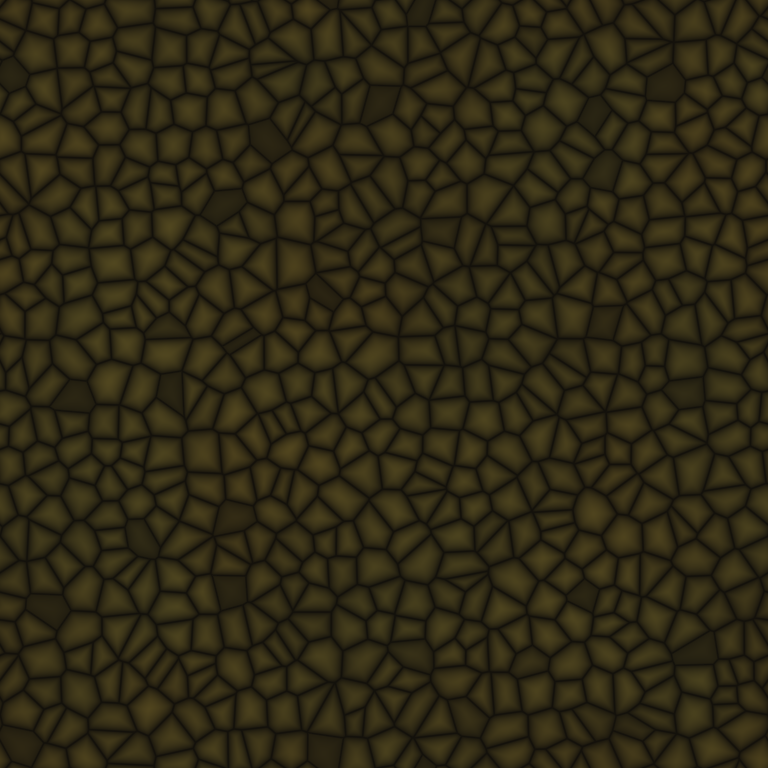
Write a Shadertoy shader that draws this texture.

```glsl
// Dark olive pebbled leather: irregular pillowed cells split by thin dark creases, tiling.

const float CELLS = 25.0;       // cells along each side
const float PATCHES = 5.0;      // broad tonal patches along each side
const float CREASE_WIDTH = 0.05;

const vec3 CREASE_COLOR = vec3(0.078, 0.068, 0.045);
const vec3 CROWN_COLOR = vec3(0.285, 0.248, 0.112);

// Three random values per lattice cell; wraps after "period" cells.
vec3 hash3(vec2 cell, float period, float seed) {
    vec2 wrapped = mod(cell, period);
    vec3 p = fract(vec3(wrapped.xyx + seed) * vec3(0.1031, 0.1030, 0.0973));
    p += dot(p, p.yxz + 33.33);
    return fract((p.xxy + p.yzz) * p.zyx);
}

// Smooth value noise that repeats after "period" cells.
float wrappedNoise(vec2 p, float period, float seed) {
    vec2 cell = floor(p);
    vec2 f = fract(p);
    f = f * f * (3.0 - 2.0 * f);
    float a = hash3(cell, period, seed).x;
    float b = hash3(cell + vec2(1.0, 0.0), period, seed).x;
    float c = hash3(cell + vec2(0.0, 1.0), period, seed).x;
    float d = hash3(cell + vec2(1.0, 1.0), period, seed).x;
    return mix(mix(a, b, f.x), mix(c, d, f.x), f.y);
}

float smoothMin(float a, float b, float k) {
    float h = max(k - abs(a - b), 0.0) / k;
    return min(a, b) - h * h * k * 0.25;
}

vec2 seedPoint(vec2 cell, float period) {
    return cell + hash3(cell, period, 7.0).xy;
}

// Returns sharp border distance, rounded border distance, seed distance;
// "owner" receives the lattice cell of the nearest seed.
vec3 cellDistances(vec2 p, float period, out vec2 owner) {
    vec2 base = floor(p);
    vec2 nearest = vec2(0.0);
    float nearestSq = 100.0;
    owner = base;
    for (int y = -2; y <= 2; y++)
    for (int x = -2; x <= 2; x++) {
        vec2 cell = base + vec2(x, y);
        vec2 toSeed = seedPoint(cell, period) - p;
        float distSq = dot(toSeed, toSeed);
        if (distSq < nearestSq) {
            nearestSq = distSq;
            nearest = toSeed;
            owner = cell;
        }
    }

    float border = 4.0;
    float roundedBorder = 4.0;
    for (int y = -2; y <= 2; y++)
    for (int x = -2; x <= 2; x++) {
        if (x == 0 && y == 0) continue;
        vec2 toSeed = seedPoint(owner + vec2(x, y), period) - p;
        vec2 across = toSeed - nearest;
        float dist = dot(0.5 * (nearest + toSeed), across) / max(length(across), 1e-4);
        border = min(border, dist);
        roundedBorder = smoothMin(roundedBorder, dist, 0.07);
    }
    return vec3(border, max(roundedBorder, 0.0), sqrt(nearestSq));
}

void mainImage(out vec4 fragColor, in vec2 fragCoord) {
    vec2 uv = fragCoord / iResolution.xy;

    vec2 owner;
    vec3 dist = cellDistances(uv * CELLS, CELLS, owner);
    vec3 random = hash3(owner, CELLS, 51.0);

    // Pillow profile: steep at the crease, soft at the crown
    float height = 1.0 - exp(-4.6 * dist.y);
    height *= 1.14 - 0.32 * dist.z;

    // Tone: broad patches, slight cell variation and a few dull flat cells
    float patchTone = wrappedNoise(uv * PATCHES, PATCHES, 13.0);
    float tone = (0.86 + 0.26 * patchTone) * (0.93 + 0.14 * random.x);
    float dull = smoothstep(0.93, 0.98, random.y);
    height = mix(height * tone, 0.2 + 0.12 * height, dull * 0.85);

    // Thin crease line
    float crease = 1.0 - smoothstep(0.0, CREASE_WIDTH, dist.x);
    vec3 color = mix(CREASE_COLOR, CROWN_COLOR, 0.05 + 0.95 * height);
    color = mix(color, CREASE_COLOR * 0.92, 0.75 * crease);

    // Faint warm and green drift
    float drift = wrappedNoise(uv * PATCHES * 2.0, PATCHES * 2.0, 29.0) - 0.5;
    color *= 1.0 + drift * vec3(0.04, -0.02, -0.06);

    fragColor = vec4(color, 1.0);
}
```
